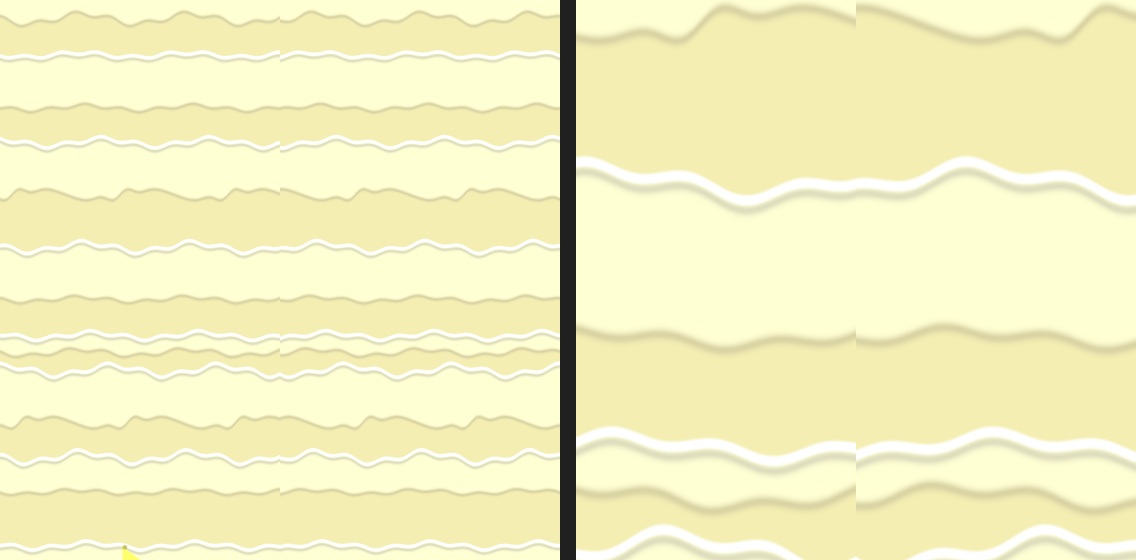
Left, the full canvas; right, a detail of the centre.
Give the GLSL for this pattern, as a WebGL 1 fragment shader.

```glsl
precision highp float;

uniform vec2 u_resolution;

const vec3 CREAM = vec3(1.0, 1.0, 0.83);
const vec3 SAND = vec3(0.96, 0.935, 0.70);
const vec3 RIM_SHADE = vec3(0.855, 0.83, 0.645);
const vec3 CAST_SHADE = vec3(0.87, 0.87, 0.745);
const vec3 FOAM = vec3(1.0);
const vec3 CHIP_YELLOW = vec3(1.0, 1.0, 0.42);
const vec3 CHIP_TIP = vec3(0.74, 0.72, 0.25);

const float TAU = 6.2831853;
const float WAVELENGTH = 0.1932;
const float SEAM_X = 0.5;          // where the wave train restarts
const float RIPPLE_BASE = 0.0015;  // third harmonic: base plus share of swell
const float RIPPLE_SHARE = 0.33;
const float RIM_WIDTH = 0.0032;
const float FOAM_HALF_WIDTH = 0.0030;
const float CAST_DROP = 0.0062;
const float CAST_WIDTH = 0.0030;
const float SOFTNESS = 0.0013;
const float STEEPNESS = 0.5;
const vec2 CHIP_CORNER = vec2(0.219, 0.0235);
const float CHIP_SLOPE = 0.75;

float softEdge;

// edge = (height, swell, crest position, skew of swell against ripple)
float waveHeight(float x, vec4 edge, float steepness) {
  float t = TAU * (x - edge.z) / WAVELENGTH;
  t += steepness * cos(t - edge.w);
  float ripple = RIPPLE_BASE + RIPPLE_SHARE * edge.y;
  return edge.x + edge.y * cos(t - edge.w) + ripple * cos(3.0 * t);
}

float softLine(float d, float width) {
  return exp(-d * d / (width * width));
}

float inside(float d) {
  return smoothstep(-softEdge, softEdge, d);
}

// Sand band with a shaded upper rim and a foam line casting a shadow below
vec3 addBand(vec3 color, vec2 p, float steepness, vec4 top, vec4 bottom) {
  float fromTop = waveHeight(p.x, top, steepness) - p.y;
  float fromBottom = p.y - waveHeight(p.x, bottom, 0.0);
  color = mix(color, SAND, inside(fromTop) * inside(fromBottom));
  color = mix(color, RIM_SHADE, softLine(fromTop, RIM_WIDTH));
  color = mix(color, CAST_SHADE, softLine(fromBottom + CAST_DROP, CAST_WIDTH));
  return mix(color, FOAM, inside(FOAM_HALF_WIDTH - abs(fromBottom)));
}

// Small triangular chip at the lower border
vec3 addChip(vec3 color, vec2 uv) {
  vec2 q = uv - CHIP_CORNER;
  float chip = inside(q.x) * inside(-q.y - CHIP_SLOPE * q.x);
  color = mix(color, CHIP_YELLOW, chip);
  float tip = inside(0.004 - length(q - vec2(0.004, -0.001)));
  return mix(color, CHIP_TIP, tip * 0.8);
}

void main() {
  vec2 uv = gl_FragCoord.xy / u_resolution;
  softEdge = max(SOFTNESS, 0.75 / u_resolution.y);
  vec2 p = vec2(fract(uv.x - SEAM_X), uv.y);

  // Bands from the top down
  vec3 color = CREAM;
  color = addBand(color, p, 0.0,
    vec4(0.966, 0.0091, 0.053, 0.5), vec4(0.902, 0.0040, 0.029, 1.1));
  color = addBand(color, p, 0.0,
    vec4(0.807, 0.0045, 0.072, 0.0), vec4(0.746, 0.0065, 0.100, 0.1));
  color = addBand(color, p, STEEPNESS,
    vec4(0.652, 0.0091, 0.151, 1.05), vec4(0.559, 0.0078, 0.064, 0.3));
  color = addBand(color, p, 0.0,
    vec4(0.465, 0.0042, 0.051, 0.4), vec4(0.401, 0.0055, 0.081, 0.15));
  color = addBand(color, p, 0.0,
    vec4(0.370, 0.0055, 0.042, 0.7), vec4(0.339, 0.0085, 0.111, 0.3));
  color = addBand(color, p, STEEPNESS,
    vec4(0.245, 0.0098, 0.164, 1.05), vec4(0.184, 0.0090, 0.057, 0.4));
  color = addBand(color, p, 0.0,
    vec4(0.121, 0.0035, 0.033, 0.8), vec4(0.026, 0.0050, 0.074, 0.2));

  gl_FragColor = vec4(addChip(color, uv), 1.0);
}
```
